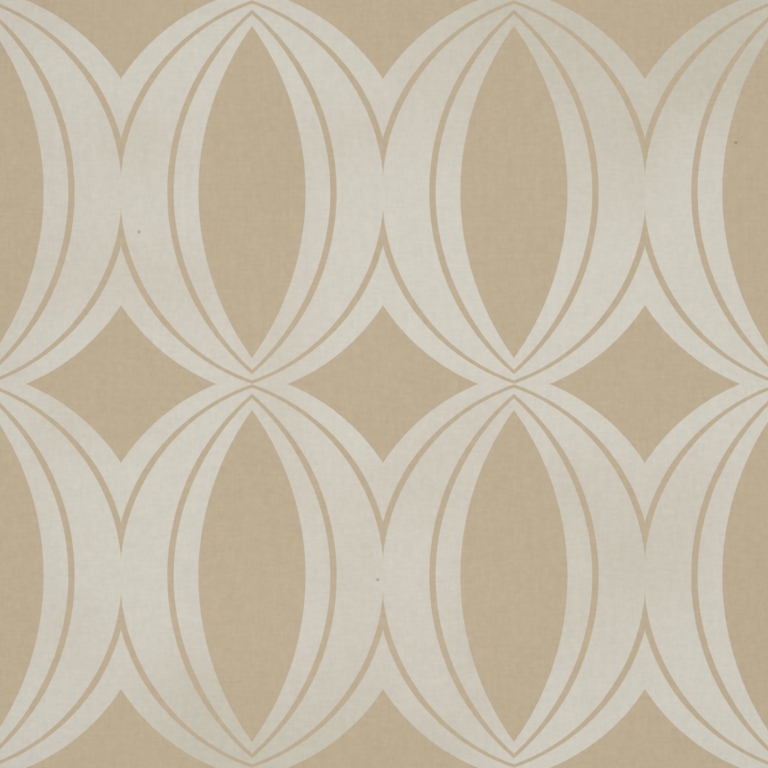
A Shadertoy shader for this pattern:

```glsl
const vec2 CELL = vec2(0.3411, 0.5);
const float NODE_X = 0.3281;
const vec3 TAN = vec3(0.738, 0.678, 0.575);
const vec3 SILVER_DARK = vec3(0.775, 0.752, 0.69);
const vec3 SILVER_LIGHT = vec3(0.815, 0.798, 0.75);

float hash(vec2 p) {
    return fract(sin(dot(p, vec2(127.1, 311.7))) * 43758.5453);
}

float noise(vec2 p) {
    vec2 i = floor(p), f = fract(p);
    f = f * f * (3.0 - 2.0 * f);
    return mix(mix(hash(i), hash(i + vec2(1, 0)), f.x),
               mix(hash(i + vec2(0, 1)), hash(i + vec2(1, 1)), f.x), f.y);
}

// Signed distance to a pointed lens, evaluated in its first quadrant
float lensDistance(vec2 q, float halfWidth, float halfHeight) {
    float radius = (halfWidth * halfWidth + halfHeight * halfHeight) / (2.0 * halfWidth);
    return length(q + vec2(radius - halfWidth, 0.0)) - radius;
}

float fill(float d, float blur) {
    return 1.0 - smoothstep(-blur, blur, d);
}

// Coverage of the silver bands between the tan lens, lines and diamonds
float silverMask(vec2 uv, float blur) {
    vec2 cell = vec2((uv.x - NODE_X) / CELL.x + 0.5, uv.y / CELL.y);
    vec2 q = abs(fract(cell) - 0.5) * CELL;
    float lineHalf = mix(0.0041, 0.0021, smoothstep(0.13, 0.25, q.y));

    float band = fill(lensDistance(q, 0.2142, 0.2643), blur);
    float eye = fill(lensDistance(q, 0.0697, 0.2161), blur);
    float innerLine = fill(abs(lensDistance(q, 0.1061, 0.2344)) - lineHalf, blur);
    float outerLine = fill(abs(lensDistance(q, 0.1758, 0.2474)) - lineHalf, blur);
    return band * (1.0 - eye) * (1.0 - innerLine) * (1.0 - outerLine);
}

// Fine horizontal and vertical thread texture, centred on zero
float weave(vec2 uv) {
    float threads = noise(uv * vec2(90.0, 330.0)) + noise(uv * vec2(330.0, 90.0));
    return 0.5 * threads + 0.5 * noise(uv * 240.0) - 0.75;
}

// Rare small dark flecks
float flecks(vec2 uv, float blur) {
    vec2 grid = uv * 9.0, id = floor(grid);
    vec2 centre = 0.2 + 0.6 * vec2(hash(id + 3.7), hash(id + 8.2));
    float d = length(fract(grid) - centre) / 9.0 - 0.0022;
    return step(0.95, hash(id)) * fill(d, blur);
}

void mainImage(out vec4 fragColor, in vec2 fragCoord) {
    vec2 uv = fragCoord / iResolution.y;
    float blur = max(0.9 / iResolution.y, 0.0011);

    // Soft sheen drifting over the silver
    float sheen = 0.65 * noise(uv * vec2(4.0, 3.0) + 5.0) + 0.35 * noise(uv * 11.0);
    vec3 silver = mix(SILVER_DARK, SILVER_LIGHT, smoothstep(0.2, 0.8, sheen));
    vec3 ground = TAN * (0.99 + 0.02 * noise(uv * 5.0 + 20.0));

    vec3 color = mix(ground, silver, silverMask(uv, blur));
    color += 0.028 * weave(uv);
    color *= 1.0 - 0.14 * flecks(uv, blur);

    // Slight falloff towards the edges
    vec2 fromCentre = uv - 0.5 * iResolution.xy / iResolution.y;
    color *= 1.01 - 0.06 * dot(fromCentre, fromCentre);
    fragColor = vec4(color, 1.0);
}
```
